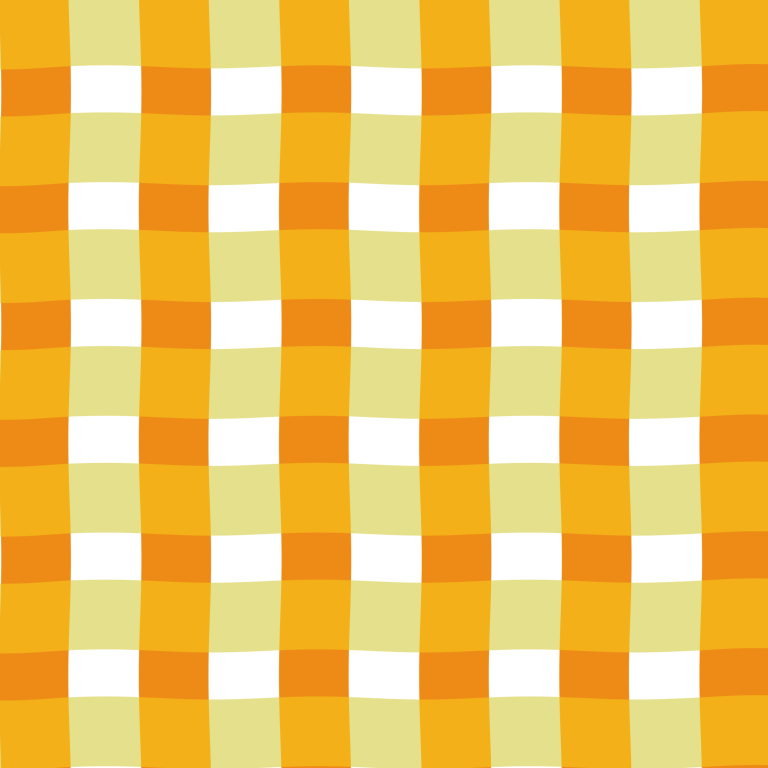
Reproduce this pattern procedurally as a Shadertoy shader.

```glsl
const float TAU = 6.2831853;

// Smooth coverage of evenly repeated stripes
float stripes(float x, float period, float center, float width, float pixel) {
    float d = abs(mod(x - center + 0.5 * period, period) - 0.5 * period) - 0.5 * width;
    return 1.0 - smoothstep(-0.75 * pixel, 0.75 * pixel, d);
}

void mainImage(out vec4 fragColor, in vec2 fragCoord) {
    float pixel = 1.0 / iResolution.y;
    vec2 p = fragCoord * pixel;
    p.y = 1.0 - p.y;

    // Gentle hand-drawn sway of both stripe directions
    float swayX = 0.0017 * cos(TAU * (p.y - 0.120) / 0.3042);
    float swayY = 0.0020 * cos(TAU * p.x / 0.276);

    // Rows bend a little further near the left and right ends
    swayY += 0.0013 * (1.0 - smoothstep(0.02, 0.10, p.x));
    swayY -= 0.0020 * smoothstep(0.90, 1.0, p.x);

    float column = stripes(p.x - swayX, 0.1825, 0.0453, 0.0907, pixel);
    float darkRow = stripes(p.y - swayY, 0.1521, 0.1177, 0.0613, pixel);

    // Gingham colours where the stripes cross
    vec3 amber = vec3(0.953, 0.690, 0.098);
    vec3 orange = vec3(0.933, 0.545, 0.086);
    vec3 paleGreen = vec3(0.898, 0.878, 0.545);
    vec3 warm = mix(amber, orange, darkRow);
    vec3 light = mix(paleGreen, vec3(1.0), darkRow);
    fragColor = vec4(mix(light, warm, column), 1.0);
}
```
